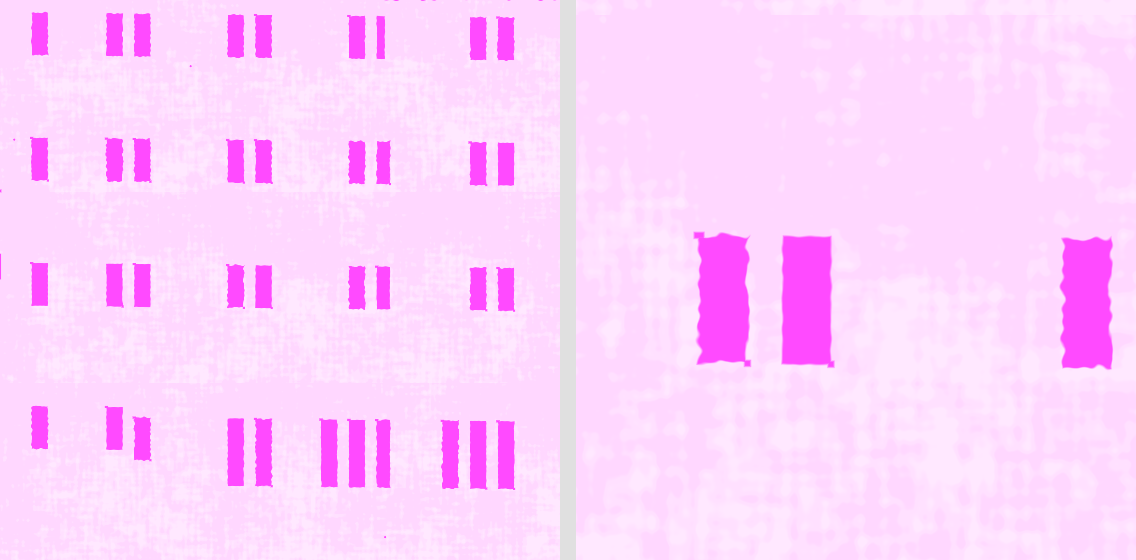
Left: the whole. Right: its middle third, enlarged.
Write a three.js fragment shader that draws this pattern.

```glsl
// Rows of paired magenta windows on a scuffed pale pink wall, with taller doors
// along the ground row. Bars are box distances placed by a loop and frayed by
// gradient noise; the wall is thresholded noise in stacked plaster bands.
varying vec2 vUv;

const vec3 WALL = vec3(1.0, 0.845, 1.0);
const vec3 SCUFF = vec3(1.0, 0.88, 1.0);
const vec3 BARE = vec3(1.0, 0.91, 1.0);
const vec3 MAGENTA = vec3(1.0, 0.29, 1.0);

const float FIRST_LEFT = 0.0566;   // left edge of the lone first column
const float PAIR_LEFT = 0.1901;    // left edge of the first pair
const float PAIR_PITCH = 0.2165;
const float BAR_PITCH = 0.0497;
const float TOP_ROW = 0.9401;
const float ROW_PITCH = 0.2236;
const float GROUND_GAP = 0.0319;   // extra drop of the ground row
const float STEP_DROP = 0.0185;    // lowered bar beside the doors
const float DOOR_DROP = 0.0406;
const float SLOPE = 0.0105;
const vec2 WINDOW_HALF = vec2(0.0144, 0.0381);
const float DOOR_HALF = 0.0602;
const float BAND_HEIGHT = 0.342;
const float FRAY = 0.004;
const float TICK = 0.0019;
const float SOFT = 0.0009;

float hash(vec2 p) {
  vec3 q = fract(p.xyx * 0.1031);
  q += dot(q, q.yzx + 33.33);
  return fract((q.x + q.y) * q.z);
}

float slopeAt(vec2 cell, vec2 offset) {
  float angle = 6.2832 * hash(cell);
  return dot(vec2(cos(angle), sin(angle)), offset);
}

float gradientNoise(vec2 p) {
  vec2 i = floor(p), f = fract(p);
  vec2 u = f * f * f * (f * (f * 6.0 - 15.0) + 10.0);
  vec2 e = vec2(1.0, 0.0);
  return mix(mix(slopeAt(i, f), slopeAt(i + e, f - e), u.x),
             mix(slopeAt(i + e.yx, f - e.yx), slopeAt(i + 1.0, f - 1.0), u.x), u.y);
}

float box(vec2 p, vec2 halfSize) {
  vec2 d = abs(p) - halfSize;
  return length(max(d, 0.0)) + min(max(d.x, d.y), 0.0);
}

float fill(float d) {
  return 1.0 - smoothstep(-SOFT, SOFT, d);
}

// Cloudy scuffs and crossed threads, denser towards the foot of each band
vec3 wall(vec2 p) {
  float band = fract((1.0 - p.y) / BAND_HEIGHT);
  float scuff = 0.40 * (smoothstep(0.15, 0.6, band) - 0.6);
  scuff += 0.7 * gradientNoise(p * 9.0 + 3.7);
  scuff += 0.6 * gradientNoise(p * 48.0 + 50.0);
  scuff += 0.4 * gradientNoise(p * 115.0 + 80.0);
  scuff += 0.5 * gradientNoise(p * vec2(150.0, 14.0) + 20.0);
  scuff += 0.4 * gradientNoise(p * vec2(14.0, 150.0) + 70.0);
  scuff -= 0.35 * (1.0 - smoothstep(0.045, 0.08, p.x));
  vec3 color = mix(WALL, SCUFF, smoothstep(-0.02, 0.16, scuff));
  return mix(color, BARE, smoothstep(0.24, 0.46, scuff));
}

// Distance to all windows and doors
float bars(vec2 p) {
  vec2 fray = FRAY * vec2(gradientNoise(p * 130.0 + 11.0), gradientNoise(p * 130.0 + 93.0));
  float d = 1.0;
  for (int r = 0; r < 4; r++) {
    for (int c = 0; c < 5; c++) {
      for (int k = -1; k < 2; k++) {
        bool ground = r == 3;
        if (k == -1 && !(ground && c > 2)) continue;
        if (k == 1 && c == 0) continue;
        float row = float(r), col = float(c), bar = float(k);
        vec2 id = vec2(col * 3.0 + bar + 5.0, row + 7.0);
        vec2 halfSize = WINDOW_HALF;
        if (c == 3 && k == 1) halfSize.x *= r == 0 ? 0.5 : 0.82;
        float left = c == 0 ? FIRST_LEFT : PAIR_LEFT + PAIR_PITCH * (col - 1.0) + BAR_PITCH * bar;
        vec2 center = vec2(left + halfSize.x, TOP_ROW - ROW_PITCH * row);
        center.y -= SLOPE * center.x;
        if (ground) {
          center.y -= GROUND_GAP;
          if (c > 1) { center.y -= DOOR_DROP; halfSize.y = DOOR_HALF; }
          else if (k == 1) center.y -= STEP_DROP;
        }
        vec2 q = p - center;
        d = min(d, box(q + fray * mix(0.25, 1.0, hash(id)), halfSize));
        // Torn corners
        if (hash(id + 31.0) > 0.5) d = min(d, box(q - halfSize * vec2(-1.0, 1.0), vec2(TICK * 1.6, TICK)));
        if (hash(id + 57.0) > 0.6) d = min(d, box(q - halfSize * vec2(1.0, -1.0), vec2(TICK)));
      }
    }
  }
  return d;
}

// Distance to stray flecks and chips along the canvas border
float chips(vec2 p) {
  vec2 grid = p * 14.0, cell = floor(grid);
  vec2 spot = 0.2 + 0.6 * vec2(hash(cell + 19.0), hash(cell + 43.0));
  float d = hash(cell + 5.0) > 0.965 ? length(grid - cell - spot) / 14.0 - 0.0018 : 1.0;
  float topChip = 0.005 * gradientNoise(vec2(p.x * 70.0, 4.5)) * smoothstep(0.6, 0.7, p.x);
  d = min(d, 1.0 - p.y - topChip + SOFT);
  d = min(d, box(p - vec2(0.0, 0.524), vec2(0.002, 0.023)));
  return min(d, box(p - vec2(0.0, 0.659), vec2(0.0025)));
}

void main() {
  float paint = fill(min(bars(vUv), chips(vUv)));
  gl_FragColor = vec4(mix(wall(vUv), MAGENTA, paint), 1.0);
}
```
